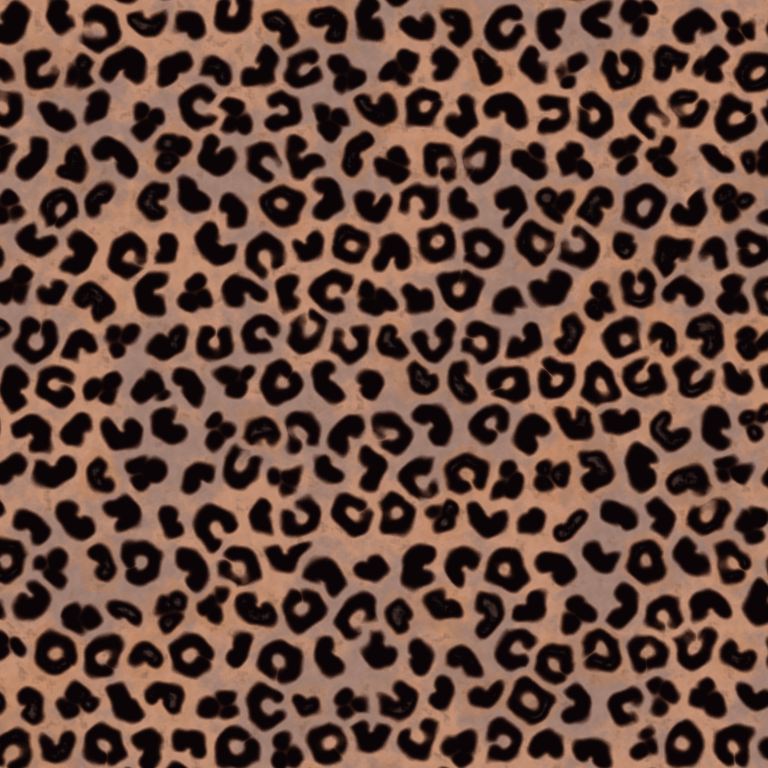
This pattern is drawn by a WebGL 1 fragment shader. Its source:

```glsl
precision highp float;
// Leopard fur: dark rosettes, beans and clover spots on a mottled tan coat.

uniform vec2 u_resolution;

const float CELLS = 17.0;        // spots across the canvas
const float GAP = 0.17;          // tan channel kept between neighbouring spots
const float EDGE = 0.055;        // softness of the spot outline
const float GROW = 0.045;        // extra thickness of every spot
const float RING_SHARE = 0.27;   // share of open rosettes
const float CLOVER_SHARE = 0.25; // share of three-lobed spots
const vec3 INK = vec3(0.04, 0.015, 0.025);
const vec3 UMBER = vec3(0.19, 0.09, 0.06);
const vec3 TAUPE = vec3(0.63, 0.50, 0.45);
const vec3 PEACH = vec3(0.76, 0.56, 0.45);
const vec3 SHADE = vec3(0.49, 0.37, 0.31);
const vec3 AMBER = vec3(0.74, 0.50, 0.34);

float hash(vec2 p, float seed) {
  return fract(sin(dot(p, vec2(127.1, 311.7)) + seed * 74.7) * 4375.85);
}

mat2 rotation(float a) {
  float c = cos(a), s = sin(a);
  return mat2(c, s, -s, c);
}

// Layered sines, roughly -1 to 1
float mottle(vec2 p) {
  float sum = 0.0, amp = 0.45;
  for (int i = 0; i < 5; i++) {
    p = rotation(1.1) * p * 1.75 + 2.3;
    sum += amp * sin(p.x + 1.4 * sin(p.y * 0.8));
    amp *= 0.68;
  }
  return sum;
}

float smoothMin(float a, float b, float k) {
  float h = max(k - abs(a - b), 0.0) / k;
  return min(a, b) - h * h * k * 0.25;
}

// Thick arc, centred on its own middle
float arc(vec2 p, float aperture, float radius, float thickness) {
  vec2 tip = vec2(sin(aperture), cos(aperture));
  p.y += radius * tip.x / aperture;
  p.x = abs(p.x);
  float d = tip.y * p.x > tip.x * p.y
    ? length(p - tip * radius) : abs(length(p) - radius);
  return d - thickness;
}

// Three merged lobes of uneven size
float clover(vec2 p, vec2 id) {
  float d = 1.0;
  for (int i = 0; i < 3; i++) {
    float k = float(i);
    float a = 2.094 * k + 0.9 * hash(id, 10.0 + k);
    float size = 0.16 + 0.08 * hash(id, 20.0 + k);
    d = smoothMin(d, length(p - 0.23 * vec2(cos(a), sin(a))) - size, 0.08);
  }
  return d;
}

// Distance to the spot owned by one cell
float spot(vec2 p, vec2 id) {
  p = rotation(6.283 * hash(id, 3.0)) * p;
  float kind = hash(id, 4.0), u = hash(id, 5.0), v = hash(id, 6.0);
  if (kind < RING_SHARE)
    return arc(p, 2.1 + 0.9 * u, 0.30 + 0.04 * v, 0.135) - GROW;
  if (kind < RING_SHARE + CLOVER_SHARE) return clover(p, id) - GROW;
  return arc(p, 0.6 + 1.0 * u, 0.27 + 0.04 * v, 0.17 + 0.05 * v) - GROW;
}

// x: nearest spot, y: second nearest, z: tint of the nearest
vec3 nearestSpots(vec2 p) {
  vec2 cell = floor(p);
  vec3 best = vec3(9.0, 9.0, 0.0);
  for (int j = -1; j <= 1; j++) {
    for (int i = -1; i <= 1; i++) {
      vec2 id = cell + vec2(float(i), float(j));
      vec2 jitter = vec2(hash(id, 1.0), hash(id, 2.0)) - 0.5;
      vec2 centre = id + 0.5 + jitter * vec2(0.26, 0.34);
      centre.x += 0.5 * mod(id.y, 2.0) - 0.25;
      float d = spot(p - centre, id);
      if (d < best.x) best = vec3(d, best.x, hash(id, 7.0));
      else best.y = min(best.y, d);
    }
  }
  return best;
}

void main() {
  vec2 p = gl_FragCoord.xy / u_resolution.y * CELLS;
  float pixel = CELLS / u_resolution.y;

  // Wobbled outlines, with a channel carved between neighbours
  vec2 q = p + 0.05 * sin(p.yx * 4.3 + 1.7 * sin(p * 1.9))
             + 0.022 * sin(p.yx * 10.7 + 2.0 * sin(p * 3.1));
  vec3 near = nearestSpots(q);
  float channel = 0.5 * (GAP - near.y + near.x);
  float d = -smoothMin(-near.x, -channel, 0.09) + 0.012 * mottle(p * 4.0);

  // Coat: taupe and peach patches, amber hints and fine shading
  float patches = mottle(p * 0.55), grain = mottle(p * 3.1 + 7.0);
  vec3 coat = mix(TAUPE, PEACH, smoothstep(-0.5, 0.5, patches + 0.5 * grain));
  coat = mix(coat, AMBER, 0.35 * smoothstep(0.65, 0.9, near.z));
  coat = mix(coat, SHADE, 0.5 * smoothstep(0.3, 1.2, grain));
  coat *= 1.0 + 0.035 * mottle(p * 6.0);

  // Ink: brown rim and faint smudges in the middle of some spots
  float smudge = smoothstep(0.11, 0.2, -d) * step(0.72, near.z);
  vec3 ink = mix(INK, UMBER, smoothstep(-0.10, 0.0, d));
  ink = mix(ink, SHADE, 0.45 * smudge * smoothstep(-0.2, 0.8, grain));

  float soft = max(EDGE, pixel);
  gl_FragColor = vec4(mix(ink, coat, smoothstep(-soft, soft, d)), 1.0);
}
```
